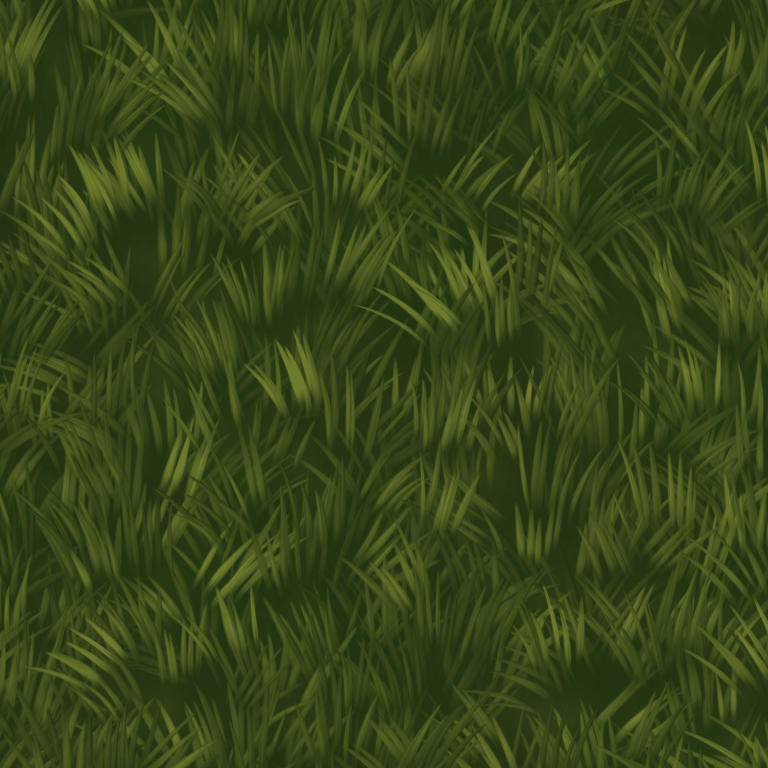
Give the GLSL for this texture, as a Shadertoy shader.

```glsl
// Dense painted meadow grass: overlapping tufts of soft, curved, tapering blades.

const int LAYERS = 8;               // sheets of tufts, back to front
const int BLADES = 6;               // blades per tuft
const float TUFTS_BACK = 6.0;       // tufts across the canvas, back sheet
const float TUFTS_FRONT = 7.0;      // tufts across the canvas, front sheet
const float LEAN = 0.95;            // greatest tuft tilt in radians
const float SPREAD = 0.27;          // half width of a tuft root, in cells
const float BLADE_WIDTH = 0.047;    // half width of a blade, in cells
const float EDGE_SOFTNESS = 0.010;  // in cells
const float ROOT_SHADE = 0.36;      // strength of the shadow behind a tuft
const float SHADE_TONE = 0.04;
const float MID_TONE = 0.28;        // tone that the contrast pivots on
const float OUTPUT_TONE = 0.305;    // where the pivot lands
const float CONTRAST = 1.30;
const vec3 DEEP_GREEN = vec3(0.130, 0.193, 0.064);
const vec3 LIT_GREEN = vec3(0.405, 0.455, 0.168);

float hash(vec2 p) {
    return fract(sin(dot(p, vec2(127.1, 311.7))) * 43758.5453);
}

float noise(vec2 p) {
    vec2 i = floor(p);
    vec2 f = fract(p);
    f = f * f * (3.0 - 2.0 * f);
    return mix(mix(hash(i), hash(i + vec2(1, 0)), f.x),
               mix(hash(i + vec2(0, 1)), hash(i + vec2(1, 1)), f.x), f.y);
}

// Paints one blade over the tone; q is relative to its root, y along the blade.
float paintBlade(float tone, vec2 q, float len, float bend, float width,
                 float bladeTone, float seed) {
    float t = q.y / len;
    if (t <= 0.0 || t >= 1.0) return tone;
    float x = q.x - bend * t * t;
    float w = width * pow(1.0 - t, 0.6) * (0.5 + 0.5 * smoothstep(0.0, 0.45, t));
    float reach = w + EDGE_SOFTNESS;
    if (abs(x) > reach) return tone;

    float across = x / reach;
    float cover = 1.0 - smoothstep(0.55 * w, reach, abs(x));
    cover *= 0.92 * smoothstep(0.0, 0.32, t) * smoothstep(1.0, 0.88, t);

    // Brightest past the middle, with a lit ridge, a dark rim and brush streaks.
    float light = mix(0.45, 1.10, smoothstep(0.0, 0.5, t)) - 0.35 * smoothstep(0.6, 1.0, t);
    float ridge = 0.12 * (1.0 - 1.6 * abs(across + 0.15)) - 0.06 * across;
    float rim = 0.12 * smoothstep(0.45, 0.8, across);
    float streak = 0.26 * (noise(vec2(x * 85.0 + seed * 91.0, t * 3.5)) - 0.5);
    return mix(tone, bladeTone * (light + streak) + ridge - rim + 0.3 * streak, cover);
}

// Paints one tuft: a soft root shadow, then a fan of blades.
float paintTuft(float tone, vec2 p, vec2 id, float depth) {
    vec2 root = vec2(0.2, 0.25) + vec2(0.6, 0.5) * vec2(hash(id), hash(id + 17.3));
    p -= root;
    float lean = LEAN * (hash(id + 31.7) + hash(id + 47.1) - 1.0);
    float tuftLight = hash(id + 59.9);
    float fan = mix(-0.12, 0.24, hash(id + 71.3));
    float curl = lean * 0.18 + 0.32 * (hash(id + 83.7) - 0.5);
    float size = mix(0.66, 0.96, hash(id + 97.9));
    float spread = SPREAD * mix(0.6, 1.0, hash(id + 103.1));

    vec2 s = (p - vec2(0.0, 0.12)) / vec2(0.62, 0.42);
    float shadow = max(0.0, 1.0 - dot(s, s));
    tone = mix(tone, SHADE_TONE, ROOT_SHADE * shadow * shadow);

    vec2 side = vec2(cos(lean), -sin(lean));
    for (int b = 0; b < BLADES; b++) {
        vec2 key = id + 13.7 * float(b + 1);
        float r1 = hash(key + 5.1);
        float r2 = hash(key + 9.7);
        float r3 = hash(key + 21.3);
        float place = 2.0 * (float(b) + r1) / float(BLADES) - 1.0;
        float angle = lean + fan * place + 0.20 * (r2 - 0.5);
        vec2 d = p - side * place * spread - vec2(0.0, 0.16 * (r3 - 0.5));
        float c = cos(angle);
        float n = sin(angle);
        vec2 q = vec2(c * d.x - n * d.y, n * d.x + c * d.y);
        float len = size * mix(0.72, 1.06, r3);
        float width = BLADE_WIDTH * mix(0.6, 1.3, r2);
        float bladeTone = 0.20 + 0.46 * tuftLight * tuftLight + 0.30 * (r1 - 0.4) + 0.08 * depth;
        tone = paintBlade(tone, q, len, curl + 0.10 * place, width, bladeTone, r2);
    }
    return tone;
}

void mainImage(out vec4 fragColor, in vec2 fragCoord) {
    vec2 uv = fragCoord / iResolution.y;
    float tone = 0.06 + 0.16 * noise(uv * vec2(28.0, 12.0));

    // Sheets of tufts; upper rows are painted first so lower ones overlap them.
    for (int k = 0; k < LAYERS; k++) {
        float depth = float(k) / float(LAYERS - 1);
        vec2 shift = vec2(hash(vec2(k, 3.0)), hash(vec2(k, 8.0)));
        vec2 p = uv * mix(TUFTS_BACK, TUFTS_FRONT, depth) + shift;
        vec2 cell = floor(p);
        for (int j = 0; j >= -1; j--) {
            for (int i = -1; i <= 1; i++) {
                vec2 id = cell + vec2(i, j);
                tone = paintTuft(tone, p - id, id + 37.0 * float(k), depth);
            }
        }
    }

    // Broad light patches, fine brush grain and a slight drift of hue.
    tone *= 0.88 + 0.24 * noise(uv * 5.0 + 4.0);
    tone += 0.03 * (noise(uv * vec2(190.0, 110.0)) - 0.5);
    tone = OUTPUT_TONE + CONTRAST * (tone - MID_TONE);
    vec3 color = mix(DEEP_GREEN, LIT_GREEN, clamp(tone, 0.02, 1.1));
    float drift = noise(uv * 9.0 + 20.0) - 0.5;
    color += drift * vec3(0.010, -0.003, 0.003);
    fragColor = vec4(color, 1.0);
}
```
